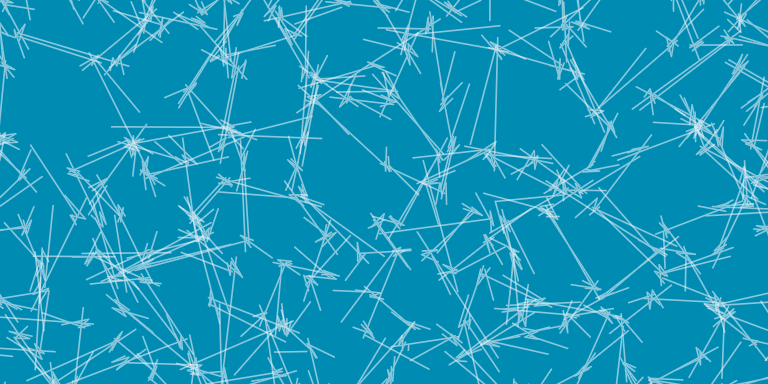
This pattern is drawn by a WebGL 2 fragment shader. Its source:

```glsl
#version 300 es
precision highp float;

// Scratchy pale rings on flat teal: two loose grids hold uneven polygons of thin
// overshooting strokes, forked edges and a small zigzag knot at every corner.
// Strokes are distances to segments; each ring is one layer of translucent ink.

uniform vec2 u_resolution;
out vec4 fragColor;

const vec3 TEAL = vec3(0.0, 0.55, 0.70);
const vec3 CHALK = vec3(0.93, 0.95, 0.98);
const float OPACITY = 0.58;
const float HALF_WIDTH = 0.0021;     // all lengths in canvas heights
const int LAYERS = 2;
const float CELL = 0.37;
const float CENTRE_JITTER = 0.55;
const float EMPTY_CELLS = 0.06;
const int CORNERS = 7;
const float RING_RADIUS = 0.19;
const float ANGLE_JITTER = 1.0;      // in corner steps
const float MISSING_EDGES = 0.06;
const float OVERSHOOT = 0.065;
const float FORK_SPREAD = 0.14;
const float FORK_OFFSET = 0.025;
const int KNOT_STROKES = 4;
const float KNOT_LENGTH = 0.028;
const float KNOT_SPREAD = 0.036;
const float SPIKE = 3.0;             // stretch of a knot's first tip
const float RING_REACH = 0.38;
const float KNOT_REACH = 0.095;
const float TAU = 6.2831853;

// Integer hash (PCG 3D): ring and index to three values in 0..1
vec3 hash(ivec2 ring, int index) {
    uvec3 v = uvec3(ivec3(ring + 64, index));
    v = v * 1664525u + 1013904223u;
    v.x += v.y * v.z; v.y += v.z * v.x; v.z += v.x * v.y;
    v ^= v >> 16u;
    v.x += v.y * v.z; v.y += v.z * v.x; v.z += v.x * v.y;
    return vec3(v >> 8u) / 16777216.0;
}

vec2 direction(float angle) {
    return vec2(cos(angle), sin(angle));
}

float segmentDistance(vec2 p, vec2 a, vec2 b) {
    vec2 ap = p - a, ab = b - a;
    return length(ap - ab * clamp(dot(ap, ab) / max(dot(ab, ab), 1e-8), 0.0, 1.0));
}

// Corner of a ring, relative to its centre
vec2 ringCorner(ivec2 ring, int i, float turn) {
    vec3 r = hash(ring, 1 + i % CORNERS);
    float turns = (float(i % CORNERS) + (r.x - 0.5) * ANGLE_JITTER) / float(CORNERS);
    return direction(turn + TAU * turns) * RING_RADIUS * mix(0.6, 1.3, r.y);
}

// Zigzag tip, alternating between both ends of the knot's axis
vec2 knotTip(ivec2 ring, int knot, int k, vec2 axis) {
    vec3 r = hash(ring, 100 + knot * 16 + k);
    float along = KNOT_LENGTH * mix(0.3, 1.0, r.x) * (k == 0 ? SPIKE : 1.0);
    float side = k % 2 == 0 ? -1.0 : 1.0;
    return axis * along * side + vec2(-axis.y, axis.x) * (r.y - 0.5) * KNOT_SPREAD;
}

float knotDistance(vec2 p, ivec2 ring, int knot) {
    vec2 axis = direction(TAU * hash(ring, 40 + knot).x);
    vec2 tip = knotTip(ring, knot, 0, axis);
    float d = 1.0;
    for (int k = 1; k <= KNOT_STROKES; k++) {
        vec2 next = knotTip(ring, knot, k, axis);
        d = min(d, segmentDistance(p, tip, next));
        tip = next;
    }
    return d;
}

float ringDistance(vec2 p, ivec2 ring, float turn) {
    float d = 1.0;
    vec2 corner = ringCorner(ring, 0, turn);
    for (int i = 0; i < CORNERS; i++) {
        vec2 next = ringCorner(ring, i + 1, turn);
        vec3 r = hash(ring, 20 + i);
        vec2 along = normalize(next - corner + 1e-5) * OVERSHOOT;
        if (r.z > MISSING_EDGES)
            d = min(d, segmentDistance(p, corner - along * r.x, next + along * r.y));

        // Second stroke that forks away from the edge
        vec3 f = hash(ring, 70 + i), g = hash(ring, 80 + i);
        vec2 forkStart = corner + (f.xy - 0.5) * FORK_OFFSET;
        vec2 forkEnd = mix(corner, next, mix(0.6, 1.1, f.z)) + (g.xy - 0.5) * FORK_SPREAD;
        d = min(d, segmentDistance(p, forkStart, forkEnd));

        if (length(p - corner) < KNOT_REACH)
            d = min(d, knotDistance(p - corner, ring, i));
        corner = next;
    }
    return d;
}

void main() {
    float pixel = 1.0 / u_resolution.y;
    vec2 p = gl_FragCoord.xy * pixel;
    float clear = 1.0;

    // Layer the rings of the surrounding cells in each shifted grid
    for (int layer = 0; layer < LAYERS; layer++) {
        vec2 q = p + 0.5 * CELL * float(layer);
        ivec2 home = ivec2(floor(q / CELL));
        for (int n = 0; n < 9; n++) {
            ivec2 cell = home + ivec2(n % 3, n / 3) - 1;
            ivec2 ring = cell + 37 * layer;
            vec3 r = hash(ring, 0);
            vec2 centre = (vec2(cell) + 0.5 + (r.xy - 0.5) * CENTRE_JITTER) * CELL;
            bool empty = hash(ring, 60).x < EMPTY_CELLS;
            if (empty || length(q - centre) > RING_REACH) continue;
            float d = ringDistance(q - centre, ring, TAU * r.z);
            clear *= 1.0 - OPACITY * clamp((HALF_WIDTH - d) / pixel + 0.5, 0.0, 1.0);
        }
    }
    fragColor = vec4(mix(CHALK, TEAL, clear), 1.0);
}
```
